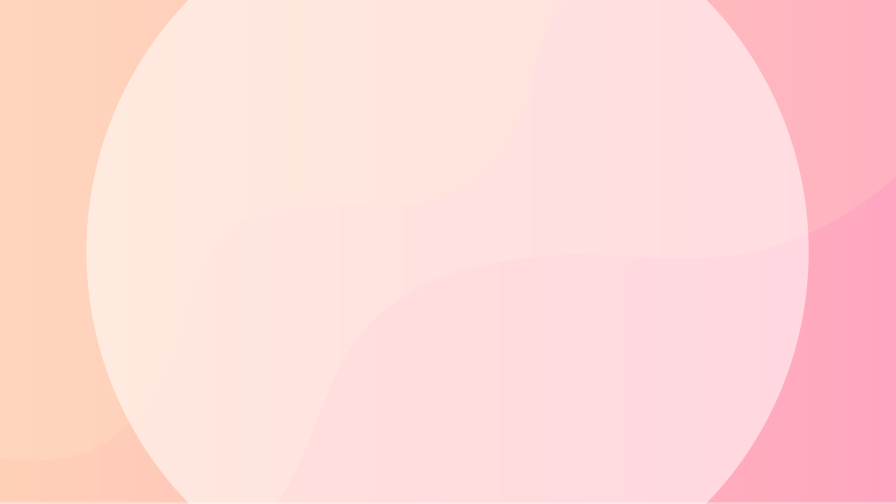
Write a Shadertoy shader that draws this background.

```glsl
// Peach-to-pink backdrop: three gradient layers split by two flowing waves,
// with a large translucent white disc on top. Each wave is a cubic Hermite
// curve through knots; edges are smoothed by their distance to the pixel.

const int KNOTS = 10;
const float DISC_RADIUS = 0.7165;
const float DISC_OPACITY = 0.53;
const float BORDER_HEIGHT = 0.0035;
const float BORDER_OPACITY = 0.35;

// Knots hold position x, height and slope, in units of canvas height.
const vec3 UPPER_WAVE[KNOTS] = vec3[KNOTS](
    vec3(0.000, 0.090, -0.05), vec3(0.255, 0.160, 1.00),
    vec3(0.347, 0.317, 3.20),  vec3(0.405, 0.486, 1.50),
    vec3(0.544, 0.583, 0.24),  vec3(0.764, 0.591, 0.00),
    vec3(0.926, 0.634, 0.65),  vec3(1.030, 0.757, 2.10),
    vec3(1.072, 0.907, 3.30),  vec3(1.134, 1.002, 0.70));

const vec3 LOWER_WAVE[KNOTS] = vec3[KNOTS](
    vec3(0.549, 0.000, 1.60), vec3(0.620, 0.143, 2.60),
    vec3(0.694, 0.306, 1.50), vec3(0.833, 0.431, 0.56),
    vec3(0.995, 0.480, 0.18), vec3(1.134, 0.495, 0.00),
    vec3(1.366, 0.487, 0.00), vec3(1.481, 0.498, 0.17),
    vec3(1.604, 0.537, 0.42), vec3(1.778, 0.650, 0.88));

// Height (x) and slope (y) of the cubic between knots a and b.
vec2 hermite(float x, vec3 a, vec3 b) {
    float span = b.x - a.x;
    float t = (x - a.x) / span;
    float rise = b.y - a.y;
    float m = a.z * span;
    float c2 = 3.0 * rise - 2.0 * m - b.z * span;
    float c3 = m + b.z * span - 2.0 * rise;
    return vec2(a.y + t * (m + t * (c2 + t * c3)),
                (m + t * (2.0 * c2 + 3.0 * t * c3)) / span);
}

// Approximate signed distance to a wave, negative below it.
float waveDistance(vec2 p, vec3 knots[KNOTS]) {
    vec3 first = knots[0];
    vec3 last = knots[KNOTS - 1];
    // Straight continuation beyond both ends
    vec3 end = p.x < first.x ? first : last;
    vec2 curve = vec2(end.y + end.z * (p.x - end.x), end.z);
    for (int i = 0; i < KNOTS - 1; i++) {
        if (p.x >= knots[i].x && p.x < knots[i + 1].x) {
            curve = hermite(p.x, knots[i], knots[i + 1]);
        }
    }
    return (p.y - curve.x) / sqrt(1.0 + curve.y * curve.y);
}

// Coverage of the inside of a shape, smoothed over about one pixel.
float coverage(float dist, float pixel) {
    return smoothstep(0.7 * pixel, -0.7 * pixel, dist);
}

void mainImage(out vec4 fragColor, in vec2 fragCoord) {
    float pixel = 1.0 / iResolution.y;
    vec2 p = fragCoord * pixel;
    float across = fragCoord.x / iResolution.x;

    // Horizontal gradients of the three layers
    vec3 peach = mix(vec3(1.0, 0.838, 0.740), vec3(1.0, 0.715, 0.705), across);
    vec3 coral = mix(vec3(1.0, 0.815, 0.720), vec3(1.0, 0.698, 0.753), across);
    vec3 pink = mix(vec3(1.0, 0.768, 0.692), vec3(1.0, 0.653, 0.753), across);

    // Stack the layers below each wave
    vec3 color = mix(peach, coral, coverage(waveDistance(p, UPPER_WAVE), pixel));
    color = mix(color, pink, coverage(waveDistance(p, LOWER_WAVE), pixel));

    // Translucent disc
    vec2 center = vec2(0.4995 * iResolution.x * pixel, 0.501);
    float disc = coverage(length(p - center) - DISC_RADIUS, pixel);
    color = mix(color, vec3(1.0), DISC_OPACITY * disc);

    // Thin pale border along the bottom
    float border = coverage(p.y - BORDER_HEIGHT, pixel);
    color = mix(color, vec3(1.0), BORDER_OPACITY * border);

    fragColor = vec4(color, 1.0);
}
```
